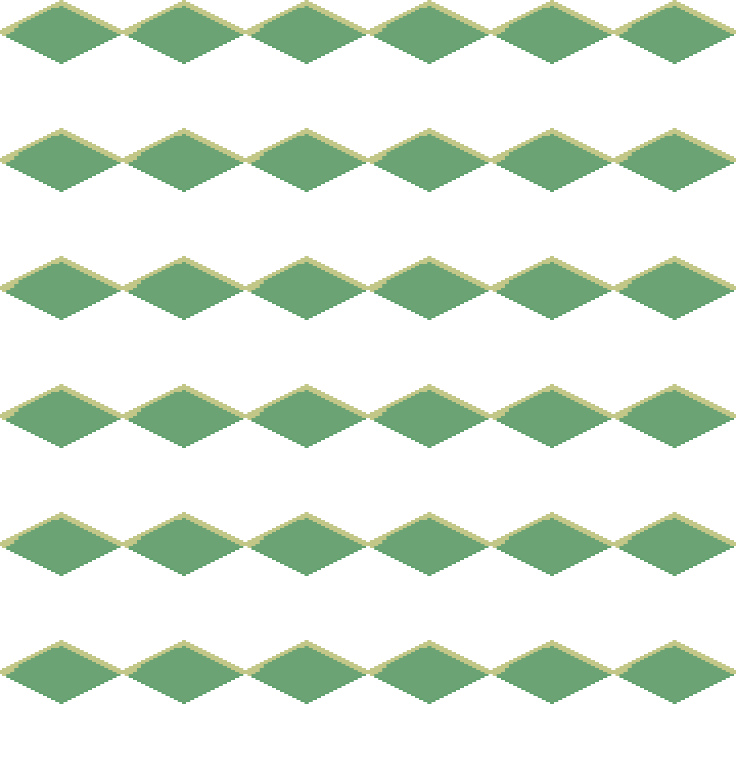
Write a Shadertoy shader that draws this pattern.

```glsl
// Rows of linked green diamonds with a sandy highlight on their upper edges.
// Each repeat is a coarse stepped grid: every outline climbs one row per two
// columns. Supersampling smooths the steps; whole repeats make it tile.

const vec2 REPEATS = vec2(6.0, 6.0);
const vec2 GRID = vec2(60.0, 64.0);        // steps in one repeat
const float DIAMOND_ROWS = 32.0;           // diamond height in grid rows
const float BAND_ROWS = 3.0;               // highlight thickness
const float LEFT_THINNING = 1.3;           // rows lost mid-way on the left slope
const float CORNER_START = 23.0;           // columns from centre to left corner
const vec3 WHITE = vec3(1.0);
const vec3 GREEN = vec3(0.42, 0.64, 0.46);
const vec3 EDGE_GREEN = vec3(0.38, 0.63, 0.43);
const vec3 SAND = vec3(0.76, 0.78, 0.53);
const int SAMPLES = 4;
const float PI = 3.14159;

// Highlight thickness in rows; the left slope thins, then thickens at its corner.
float bandThickness(float column, float side) {
    if (side > 0.0) return BAND_ROWS;
    float along = min(column / CORNER_START, 1.0);
    float thinned = BAND_ROWS - LEFT_THINNING * sin(PI * along);
    return floor(thinned + 0.5) + step(CORNER_START, column);
}

vec3 patternColor(vec2 uv) {
    vec2 cell = fract(uv * REPEATS);
    cell.y = 1.0 - cell.y;                 // rows count downward
    vec2 texel = floor(cell * GRID);

    // Whole columns away from the vertical axis, and the stepped outline there
    float fromAxis = texel.x + 0.5 - 0.5 * GRID.x;
    float column = floor(abs(fromAxis));
    float topRow = ceil(0.5 * column);
    float bottomRow = DIAMOND_ROWS - 1.0 - topRow;

    if (texel.y < topRow || texel.y > bottomRow) return WHITE;
    if (texel.y - topRow < bandThickness(column, fromAxis)) return SAND;
    return texel.y == bottomRow ? EDGE_GREEN : GREEN;
}

void mainImage(out vec4 fragColor, in vec2 fragCoord) {
    // Average a regular grid of samples inside the pixel
    vec3 total = vec3(0.0);
    for (int j = 0; j < SAMPLES; j++) {
        for (int i = 0; i < SAMPLES; i++) {
            vec2 offset = (vec2(i, j) + 0.5) / float(SAMPLES) - 0.5;
            total += patternColor((fragCoord + offset) / iResolution.xy);
        }
    }
    fragColor = vec4(total / float(SAMPLES * SAMPLES), 1.0);
}
```
